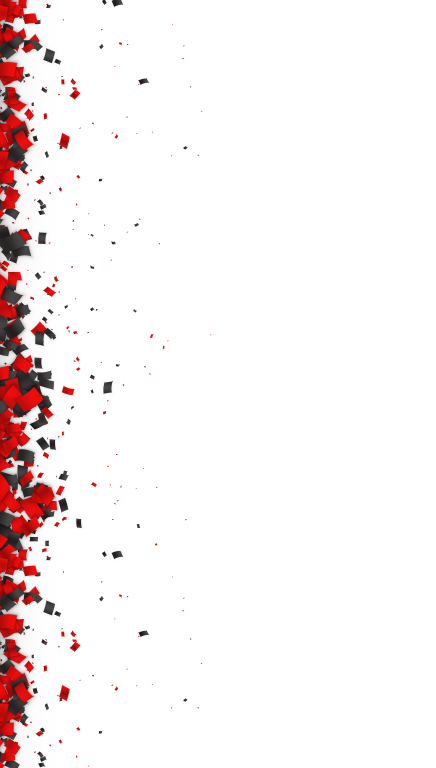
Write a WebGL 2 fragment shader that draws this background.

```glsl
#version 300 es
precision highp float;

#define PERIOD 0.719
#define RED_LIGHT vec3(0.93, 0.05, 0.05)
#define RED_DARK vec3(0.54, 0.04, 0.04)
#define BLACK_LIGHT vec3(0.28, 0.27, 0.27)
#define BLACK_DARK vec3(0.12, 0.11, 0.11)
#define RED_SHARE 0.57
#define SHADOW 0.28
#define BIG_LAYERS 4
#define MID_LAYERS 4
#define SMALL_LAYERS 3
#define LOOSE_LAYERS 2
#define FIELD_WIDTH 0.30

uniform vec2 u_resolution;
out vec4 fragColor;

float hash(vec2 p) {
    return fract(sin(dot(p, vec2(127.1, 311.7))) * 43758.5453);
}

// Soft swelling that repeats with the vertical period
float bump(float v, float centre, float width) {
    float d = (fract((v - centre) / PERIOD + 0.5) - 0.5) * PERIOD / width;
    return exp(-d * d);
}

// Width of the dense band at depth v below the top
float reach(float v) {
    return 0.020
        + 0.032 * bump(v, 0.060, 0.040)
        + 0.017 * bump(v, 0.175, 0.040)
        + 0.026 * bump(v, 0.405, 0.022)
        + 0.060 * bump(v, 0.505, 0.032)
        + 0.024 * bump(v, 0.575, 0.030)
        + 0.068 * bump(v, 0.648, 0.032);
}

// Signed distance to a slanted, slightly curled strip
float stripDistance(vec2 q, vec2 halfSize, float slant, float curl) {
    q.x += slant * q.y;
    q.y += curl * (q.x * q.x / halfSize.x - 0.4 * halfSize.x);
    vec2 d = abs(q) - halfSize;
    return length(max(d, 0.0)) + min(max(d.x, d.y), 0.0);
}

// One jittered grid of confetti; chance falls off beyond cling * reach
void scatter(inout vec3 col, vec2 p, float rows, float size,
             float chance, float cling, float fade, float seed) {
    float cell = PERIOD / rows;
    float pixel = 1.0 / u_resolution.y;
    vec2 base = floor(p / cell);
    for (int j = -1; j <= 1; j++) {
        for (int i = -1; i <= 1; i++) {
            vec2 id = base + vec2(i, j);
            vec2 key = vec2(id.x, mod(id.y, rows)) + seed * vec2(17.0, 43.0);
            vec2 jitter = vec2(hash(key + 0.13), hash(key + 0.37));
            vec2 centre = (id + jitter) * cell;
            float beyond = max(centre.x - cling * reach(centre.y), 0.0);
            // The offset covers the coarse steps of the hash near zero
            if (hash(key + 0.59) + 0.006 > chance * exp(-beyond / fade)) continue;

            // Random pose and proportions, smaller farther out
            float angle = 6.2832 * hash(key + 0.71);
            float scale = size * mix(0.6, 1.15, hash(key + 0.83)) / (1.0 + 4.0 * beyond);
            vec2 halfSize = scale * vec2(1.0, mix(0.5, 0.8, hash(key + 0.91)));
            float c = cos(angle), s = sin(angle);
            vec2 q = mat2(c, -s, s, c) * (p - centre);
            float slant = 0.7 * (hash(key + 0.27) - 0.5);
            float curl = 0.35 * (hash(key + 0.47) - 0.5);
            float d = stripDistance(q, halfSize, slant, curl);

            // Contact shadow, then the glossy strip
            col *= 1.0 - SHADOW * exp(-max(d, 0.0) / (0.14 * size))
                 * smoothstep(0.006, 0.014, size);
            float gloss = 0.5 + 0.5 * sin(2.2 * q.x / halfSize.x + angle);
            gloss = mix(gloss, 1.0, 0.3 * hash(key + 0.65));
            vec3 paint = hash(key + 0.05) < RED_SHARE
                ? mix(RED_DARK, RED_LIGHT, sqrt(gloss))
                : mix(BLACK_DARK, BLACK_LIGHT, gloss);
            col = mix(col, paint, clamp(0.5 - d / pixel, 0.0, 1.0));
        }
    }
}

void main() {
    vec2 p = gl_FragCoord.xy / u_resolution.y;
    p.y = 1.0 - p.y;

    // White ground with a grey haze along the left side
    vec3 col = vec3(1.0 - 0.12 * exp(-p.x / 0.018));

    if (p.x < FIELD_WIDTH) {
        // Dust, small bits and loose strips
        scatter(col, p, 34.0, 0.0014, 0.75, 0.0, 0.12, 1.0);
        for (int k = 0; k < SMALL_LAYERS; k++)
            scatter(col, p, 25.0, 0.0040, 0.60, 0.4, 0.062, 2.0 + float(k));
        for (int k = 0; k < LOOSE_LAYERS; k++)
            scatter(col, p, 21.0, 0.0085, 0.45, 0.9, 0.040, 21.0 + float(k));

        // Dense band, large strips with smaller ones around them
        for (int k = 0; k < MID_LAYERS; k++)
            scatter(col, p, 27.0, 0.0090, 0.60, 0.75, 0.014, 5.0 + float(k));
        for (int k = 0; k < BIG_LAYERS; k++)
            scatter(col, p, 26.0, 0.0140, 0.60, 0.66, 0.007, 9.0 + float(k));
    }
    fragColor = vec4(col, 1.0);
}
```
